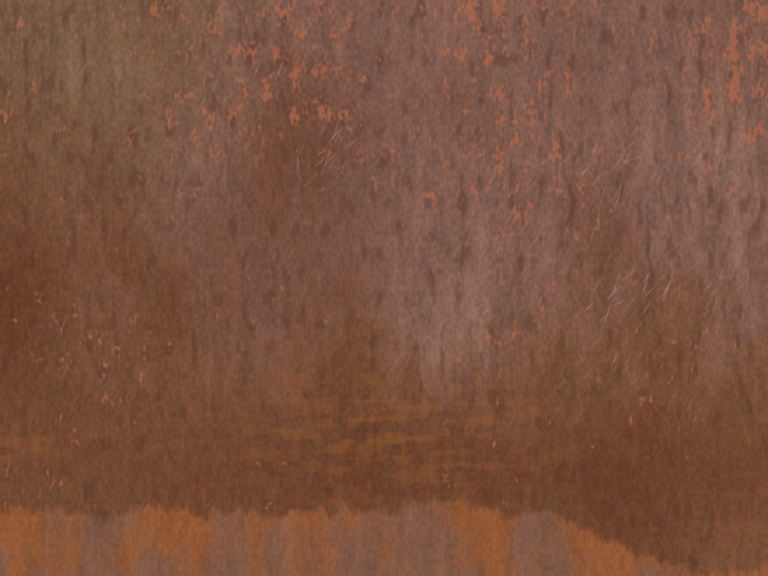
Reproduce this texture procedurally as a WebGL 2 fragment shader.

```glsl
#version 300 es
precision highp float;
// Weathered rusty steel sheet: vertical grain, orange specks, pale scratches and a bare lower band.
uniform vec2 u_resolution;
out vec4 fragColor;

vec2 hash2(vec2 p) {
    vec3 q = fract(p.xyx * vec3(0.1031, 0.1030, 0.0973));
    q += dot(q, q.yzx + 33.33);
    return fract((q.xx + q.yz) * q.zy);
}

vec2 gradientAt(vec2 cell) {
    float a = 6.2832 * hash2(cell).x;
    return vec2(cos(a), sin(a));
}

// Gradient noise, roughly -1 to 1
float noise(vec2 p) {
    vec2 i = floor(p), f = fract(p), e = vec2(1.0, 0.0);
    vec2 u = f * f * f * (f * (f * 6.0 - 15.0) + 10.0);
    float low = mix(dot(gradientAt(i), f), dot(gradientAt(i + e.xy), f - e.xy), u.x);
    float high = mix(dot(gradientAt(i + e.yx), f - e.yx), dot(gradientAt(i + e.xx), f - e.xx), u.x);
    return 1.5 * mix(low, high, u.y);
}

float fbm(vec2 p) {
    float sum = 0.0, amp = 0.6;
    for (int i = 0; i < 4; i++) {
        sum += amp * noise(p);
        p = mat2(2.0, 0.1, -0.1, 2.0) * p + 17.3;
        amp *= 0.55;
    }
    return sum;
}

// Soft elliptical region
float blob(vec2 p, vec2 centre, vec2 radius) {
    vec2 d = (p - centre) / radius;
    return exp(-dot(d, d));
}

// Thin leaning strokes, one per cell in each layer
float scratches(vec2 p) {
    float sum = 0.0;
    for (int i = 0; i < 4; i++) {
        float k = float(i), a = 0.25 + 0.17 * k;
        vec2 q = mat2(cos(a), sin(a), -sin(a), cos(a)) * p * vec2(1.0) + 3.7 * k;
        vec2 g = q * vec2(34.0, 15.0 + 3.0 * k);
        vec2 r = hash2(floor(g) + 31.0 * k), f = fract(g);
        float across = abs(f.x - 0.2 - 0.6 * r.x - 0.15 * sin(2.5 * f.y)) / 34.0;
        float along = smoothstep(0.05, 0.4, f.y) * smoothstep(0.95, 0.5, f.y);
        sum += smoothstep(0.0026, 0.0004, across) * along * step(0.5, r.y) * r.y;
    }
    return sum;
}

void main() {
    vec2 p = gl_FragCoord.xy / u_resolution.y;
    p.x *= 4.0 / 3.0 * u_resolution.y / u_resolution.x;

    float broad = fbm(p * vec2(3.2, 2.2) + 7.0);
    float streak = fbm(p * vec2(27.0, 5.0) + 41.0);
    float fleck = noise(p * vec2(75.0, 30.0) + 5.0);
    float fine = noise(p * vec2(165.0, 105.0) + 90.0);

    // Broad tones: warm brown below, mauve above, olive at the upper left
    float mauve = smoothstep(0.2, 0.6, p.y + 0.25 * broad + 0.1 * streak)
                * smoothstep(-0.15, 0.55, p.x + 0.25 * broad);
    vec3 color = mix(vec3(0.47, 0.31, 0.215), vec3(0.505, 0.36, 0.31), mauve);
    float olive = smoothstep(0.55, 0.95, p.y + 0.15 * broad) * smoothstep(0.6, 0.1, p.x);
    color = mix(color, vec3(0.475, 0.355, 0.275), olive);
    color = mix(color, vec3(0.57, 0.42, 0.36), 0.55 * smoothstep(0.1, 0.7, broad + 0.5 * streak) * mauve);

    // Dark oxide patches
    float dark = 0.9 * blob(p, vec2(0.0, 0.48), vec2(0.12, 0.22))
               + 0.6 * blob(p, vec2(0.52, 0.75), vec2(0.13, 0.17))
               + 0.65 * blob(p, vec2(0.75, 0.17), vec2(0.75, 0.12))
               + 0.35 * blob(p, vec2(0.4, 0.5), vec2(0.25, 0.16));
    dark = dark * (0.85 + 0.9 * streak) + 0.35 * smoothstep(0.05, 0.6, -broad + 0.3 * streak);
    color = mix(color, vec3(0.385, 0.225, 0.15), clamp(dark, 0.0, 0.9));

    // Vertical grain and short dark flecks
    color *= 1.0 + 0.11 * streak + 0.07 * fleck + 0.09 * fine;
    float pits = smoothstep(0.25, 0.75, noise(p * vec2(58.0, 24.0) + 63.0) - 0.5 * streak);
    color = mix(color, vec3(0.36, 0.22, 0.16), 0.4 * pits);

    // Orange specks, densest near the top and right
    float speckZone = 0.35 * smoothstep(0.45, 1.0, p.y) + 0.2 * blob(p, vec2(1.1, 0.7), vec2(0.3, 0.2))
                    + 0.2 * blob(p, vec2(0.42, 0.88), vec2(0.15, 0.15)) + 0.35 * noise(p * 4.0 + 11.0);
    float specks = smoothstep(0.5, 1.0, fbm(p * vec2(42.0, 28.0) + 23.0) + 0.3 * fine + speckZone);
    color = mix(color, vec3(0.68, 0.40, 0.29), 0.75 * specks);

    // Horizontal ochre scrapes over the lower half
    float scrapeZone = blob(p, vec2(0.68, 0.25), vec2(0.28, 0.12)) + blob(p, vec2(0.03, 0.23), vec2(0.09, 0.045))
                     + 0.4 * blob(p, vec2(1.33, 0.3), vec2(0.1, 0.3));
    float scrape = fbm(p * vec2(9.0, 45.0) + 3.0) + 0.7 * fbm(p * vec2(38.0, 26.0));
    color = mix(color, vec3(0.57, 0.35, 0.20), 0.65 * smoothstep(0.0, 0.8, scrape + 0.2) * min(scrapeZone, 1.0));

    // Pale scratches in two worn areas
    float worn = blob(p, vec2(0.5, 0.77), vec2(0.14, 0.16)) + blob(p, vec2(1.08, 0.57), vec2(0.28, 0.25)) + 0.08;
    float marks = scratches(p + 0.008 * vec2(broad, streak)) * smoothstep(-0.4, 0.5, noise(p * 9.0));
    color = mix(color, vec3(0.64, 0.53, 0.50), clamp(0.5 * marks * worn, 0.0, 0.6));

    // Ragged bare band along the bottom
    float ragged = 0.03 * fbm(vec2(p.x * 6.0, 2.0)) + 0.028 * fbm(p * vec2(30.0, 12.0) + 9.0);
    float edge = 0.115 - 0.1 * smoothstep(0.9, 1.2, p.x) + ragged - p.y;
    float greyness = smoothstep(-0.25, 0.45, fbm(p * vec2(10.0, 5.0) + 50.0) + 4.0 * edge - 0.15);
    vec3 band = mix(vec3(0.58, 0.345, 0.205), vec3(0.49, 0.35, 0.29), 0.85 * greyness);
    band *= 1.0 + 0.09 * streak + 0.05 * fleck + 0.07 * fine;
    color = mix(color, band, 0.92 * smoothstep(-0.008, 0.01, edge));

    fragColor = vec4(clamp(color, 0.0, 1.0), 1.0);
}
```
